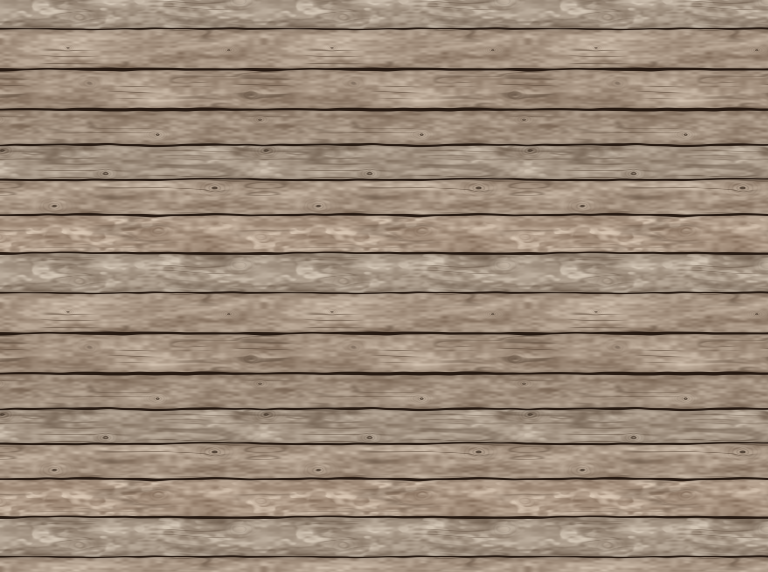
Give the GLSL for this texture, as a Shadertoy shader.

```glsl
#define TILES_DOWN 2.1667
#define TOP_OFFSET 0.110
#define SEAM_WOBBLE 0.008
#define CRACK_STRENGTH 0.55
#define WEAR_STRENGTH 0.55
#define GRAIN_CONTRAST 1.15
#define WOOD_DARK vec3(0.535, 0.455, 0.385)
#define WOOD_LIGHT vec3(0.795, 0.730, 0.660)
#define CRACK_COLOR vec3(0.34, 0.27, 0.21)
#define SEAM_COLOR vec3(0.13, 0.08, 0.05)

const int PLANKS = 7;
// Plank edges from the top of one tile downwards
const float EDGE[8] = float[8](0.0, 0.1515, 0.303, 0.4394, 0.5682, 0.7045, 0.8485, 1.0);
// Half width of the seam above each plank
const float SEAM[7] = float[7](0.0027, 0.0050, 0.0048, 0.0036, 0.0030, 0.0048, 0.0042);
// Brightness and amount of bleached wear of each plank
const float TONE[7] = float[7](0.0, -0.03, -0.10, 0.05, -0.06, 0.03, 0.05);
const float WEAR[7] = float[7](0.1, 0.1, 0.15, 0.5, 0.15, 1.0, 0.9);
// Main knot of each plank: x, height within plank, radius, darkness
const vec4 KNOT[7] = vec4[7](
    vec4(0.867, 0.53, 0.010, 0.5), vec4(0.951, 0.65, 0.020, 0.3),
    vec4(0.595, 0.71, 0.013, 0.6), vec4(0.011, 0.16, 0.016, 0.7),
    vec4(0.814, 0.25, 0.018, 0.9), vec4(0.600, 0.42, 0.018, -0.3),
    vec4(0.909, 0.30, 0.020, -0.4));

float hash(vec2 p) {
    vec3 q = fract(vec3(p.xyx) * 0.1031);
    q += dot(q, q.yzx + 33.33);
    return fract((q.x + q.y) * q.z);
}

// Value noise that repeats across the tile; freq.x must be whole
float noise(vec2 p, vec2 freq, float seed) {
    p *= freq;
    vec2 i = floor(p), f = fract(p);
    f = f * f * (3.0 - 2.0 * f);
    float x0 = mod(i.x, freq.x), x1 = mod(i.x + 1.0, freq.x);
    float y = i.y + seed * 37.0;
    return mix(mix(hash(vec2(x0, y)), hash(vec2(x1, y)), f.x),
               mix(hash(vec2(x0, y + 1.0)), hash(vec2(x1, y + 1.0)), f.x), f.y);
}

// Thin dark lines along the contours of stretched noise
float cracks(vec2 p, vec2 freq, float width, float seed) {
    float line = abs(noise(p, freq, seed) - 0.5);
    float mask = smoothstep(0.48, 0.72, noise(p, vec2(4.0, 13.0), seed + 5.0));
    return (1.0 - smoothstep(0.0, width, line)) * mask;
}

void mainImage(out vec4 fragColor, in vec2 fragCoord) {
    float pixel = TILES_DOWN / iResolution.y;
    vec2 p = vec2(fragCoord.x, iResolution.y - fragCoord.y) * pixel;
    p = fract(p - vec2(0.0, TOP_OFFSET));

    // Seams, and the plank this point lies on
    int id = PLANKS - 1;
    float seam = 0.0, shade = 0.0;
    for (int i = 0; i <= PLANKS; i++) {
        int s = i % PLANKS;
        float seed = float(s) * 3.0 + 60.0;
        float bend = noise(vec2(p.x, 0.0), vec2(5.0, 1.0), seed) - 0.5;
        bend += 0.4 * (noise(vec2(p.x, 0.0), vec2(17.0, 1.0), seed + 1.0) - 0.5);
        float d = p.y - EDGE[i] - bend * SEAM_WOBBLE;
        float w = SEAM[s] * (0.6 + 0.8 * noise(vec2(p.x, 0.0), vec2(9.0, 1.0), seed + 2.0));
        float soft = 0.6 * pixel;
        seam = max(seam, 1.0 - smoothstep(w - soft, w + soft, abs(d)));
        shade = max(shade, exp(-abs(d) / 0.006));
        if (d > 0.0) id = s;
    }
    float seed = float(id) * 11.0;

    // Knots bend the grain around them; the second one mirrors the first
    vec2 g = p;
    float knotDark = 0.0;
    for (int k = 0; k < 2; k++) {
        vec4 knot = KNOT[id];
        if (k == 1) knot = vec4(knot.x + 0.39, 1.0 - knot.y, knot.z * 0.95, knot.w * 0.8);
        vec2 q = p - vec2(knot.x, mix(EDGE[id], EDGE[id + 1], knot.y));
        q.x -= floor(q.x + 0.5);
        float r2 = knot.z * knot.z;
        vec2 e = q * vec2(0.75, 1.4);
        float d = length(e) / knot.z;
        d += 0.5 * (noise(p, vec2(60.0), seed + 8.0) - 0.5);
        g.y -= q.y * r2 / (dot(e, e) + 0.4 * r2);
        float core = 1.0 - smoothstep(0.15, 0.75, d);
        float rings = 0.35 * sin(d * 9.0) * exp(-d * 0.9);
        knotDark += knot.w * core + abs(knot.w) * rings;
    }
    g.y += 0.012 * (noise(p, vec2(5.0, 9.0), seed + 1.0) - 0.5);

    // Grain from broad streaks down to fine fibres
    float grain = 0.40 * noise(g, vec2(4.0, 30.0), seed + 2.0)
                + 0.40 * noise(g, vec2(10.0, 66.0), seed + 3.0)
                + 0.40 * noise(g, vec2(38.0, 120.0), seed + 4.0) - 0.60;
    float blotch = noise(p, vec2(5.0, 12.0), seed + 6.0) - 0.5;
    float tone = 0.49 + TONE[id] + GRAIN_CONTRAST * grain + 0.22 * blotch;

    // Bleached, flaking patches
    float flakes = 0.55 * noise(g, vec2(14.0, 48.0), seed + 7.0)
                 + 0.45 * noise(g, vec2(36.0, 80.0), seed + 9.0);
    float patches = smoothstep(0.3, 0.7, noise(p, vec2(6.0, 15.0), seed + 10.0));
    tone += WEAR_STRENGTH * WEAR[id] * (patches * smoothstep(0.45, 0.7, flakes) - 0.18);

    vec3 color = mix(WOOD_DARK, WOOD_LIGHT, clamp(tone, -0.25, 1.15));
    color += vec3(0.012, 0.0, -0.006) * (hash(vec2(seed, 4.0)) * 2.0 - 1.0);

    // Cracks, knots and seams
    float crack = cracks(g, vec2(3.0, 44.0), 0.13, seed + 12.0);
    crack = max(crack, 0.7 * cracks(g, vec2(7.0, 62.0), 0.14, seed + 13.0));
    color = mix(color, CRACK_COLOR, CRACK_STRENGTH * crack * (1.0 - 0.4 * WEAR[id]));
    color = mix(color, CRACK_COLOR * 0.8, clamp(knotDark, 0.0, 0.85));
    color = mix(color, WOOD_LIGHT, clamp(-knotDark, 0.0, 0.6));
    color *= 1.0 - 0.22 * shade;
    color = mix(color, SEAM_COLOR, seam * 0.95);
    fragColor = vec4(color, 1.0);
}
```
